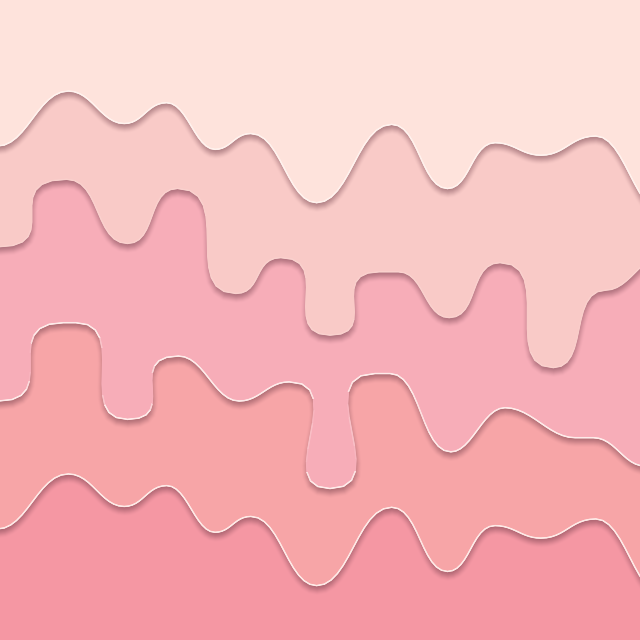
Write a Shadertoy shader that draws this background.

```glsl
// Five pastel layers of dripping icing, each casting a soft shadow on the next.
// Every edge is a chain of Bezier curves joining crests and drips; its signed
// distance gives the fill, the pale rim and the shadow.

const float GRID = 768.0;               // design units across the canvas
const int KNOTS = 15;                   // crests and drips per edge
const int STEPS = 12;                   // straight pieces per curve
const float CULL = 30.0;                // reach of a curve's influence
const vec2 SHADOW_OFFSET = vec2(0.5, 5.0);
const float SHADOW_BLUR = 6.5;
const float SHADOW_ALPHA = 0.46;
const float RIM_WIDTH = 0.75;
const float WAVE_REPEAT = 459.5;        // drop from the top wave to its repeat

const vec3 CREAM  = vec3(0.996, 0.890, 0.862);
const vec3 BLUSH  = vec3(0.976, 0.792, 0.780);
const vec3 PINK   = vec3(0.969, 0.678, 0.722);
const vec3 SALMON = vec3(0.969, 0.647, 0.655);
const vec3 ROSE   = vec3(0.960, 0.592, 0.640);
const vec3 SHADOW = vec3(0.36, 0.17, 0.22);
const vec3 RIM    = vec3(1.0, 0.965, 0.95);

// Knot: x, y downward, and roundness of the curve leaving it.
// Roundness 1 makes a vertical side; more than 1 makes a necked drip.
const vec3 WAVE[KNOTS] = vec3[KNOTS](
    vec3(-3, 176, .42), vec3(82, 110, .42), vec3(149, 149, .45),
    vec3(200, 124, .42), vec3(258, 180, .45), vec3(301, 161, .45),
    vec3(380, 244, .45), vec3(470, 150, .48), vec3(537, 227, .48),
    vec3(594, 172, .42), vec3(649, 187, .45), vec3(715, 164, .42),
    vec3(795, 255, .45), vec3(850, 170, .45), vec3(900, 200, .45));
const vec3 DRIPS[KNOTS] = vec3[KNOTS](
    vec3(-2, 297, 1.02), vec3(80, 216, .55), vec3(153, 293, .6),
    vec3(213, 227, .98), vec3(283, 353, .6), vec3(337, 310, 1.08),
    vec3(396, 403, 1.08), vec3(455, 327, .4), vec3(478, 327, .5),
    vec3(539, 382, .6), vec3(600, 316, 1.02), vec3(664, 442, .7),
    vec3(727, 349, .4), vec3(800, 305, .5), vec3(860, 340, .5));
const vec3 LONG_DRIPS[KNOTS] = vec3[KNOTS](
    vec3(-2, 482, 1.02), vec3(76, 388, .4), vec3(91, 388, 1.06),
    vec3(153, 504, 1.08), vec3(214, 428, .42), vec3(287, 482, .42),
    vec3(347, 459, 1.5), vec3(396, 587, 1.5), vec3(450, 449, .4),
    vec3(468, 449, .5), vec3(541, 543, .4), vec3(606, 490, .38),
    vec3(690, 526, .4), vec3(712, 526, .42), vec3(774, 560, .45));

// Point on the curve between two knots, level at both ends.
vec2 curvePoint(vec3 a, vec3 b, float t) {
    float s = 1.0 - t;
    float reach = a.z * (b.x - a.x);
    float x = s * s * s * a.x + 3.0 * s * s * t * (a.x + reach)
            + 3.0 * s * t * t * (b.x - reach) + t * t * t * b.x;
    return vec2(x, mix(a.y, b.y, t * t * (3.0 - 2.0 * t)));
}

// x: signed distance, positive below the edge; y: levelness of the edge.
vec2 edgeDistance(vec2 p, vec3 knots[KNOTS]) {
    float nearest = 1e6, level = 1.0, side = -1.0;
    for (int i = 0; i < KNOTS - 1; i++) {
        vec3 a = knots[i], b = knots[i + 1];
        if (p.x < a.x - CULL || p.x > b.x + CULL) continue;
        vec2 start = a.xy;
        for (int j = 1; j <= STEPS; j++) {
            vec2 end = curvePoint(a, b, float(j) / float(STEPS));
            vec2 along = end - start, rel = p - start;
            float h = clamp(dot(rel, along) / dot(along, along), 0.0, 1.0);
            vec2 gap = rel - along * h;
            float d2 = dot(gap, gap);
            if (d2 < nearest) {
                nearest = d2;
                level = abs(along.x) / length(along);
            }
            // Each crossing above the point flips its side
            if ((start.x > p.x) != (end.x > p.x)
                && rel.y > along.y * rel.x / along.x) side = -side;
            start = end;
        }
    }
    return vec2(side * sqrt(nearest), level);
}

// Lays one coat of icing, with its shadow and rim, over the colour below.
vec3 pour(vec3 below, vec3 icing, vec2 p, vec3 knots[KNOTS], float rimAlpha) {
    float pixel = GRID / iResolution.y;
    vec2 edge = edgeDistance(p, knots);
    float shadowDistance = edgeDistance(p - SHADOW_OFFSET, knots).x;
    float shade = 1.0 - smoothstep(-SHADOW_BLUR, SHADOW_BLUR, shadowDistance);
    vec3 color = mix(below, SHADOW, shade * SHADOW_ALPHA);

    float cover = 1.0 - smoothstep(-0.5 * pixel, 0.5 * pixel, edge.x);
    color = mix(color, icing, cover);

    float rim = 1.0 - smoothstep(0.0, pixel, abs(edge.x + RIM_WIDTH) - 0.5 * RIM_WIDTH);
    return mix(color, RIM, rim * rimAlpha * smoothstep(0.0, 0.5, edge.y));
}

void mainImage(out vec4 fragColor, in vec2 fragCoord) {
    vec2 uv = fragCoord / iResolution.xy;
    vec2 p = vec2(uv.x, 1.0 - uv.y) * GRID;

    // Lowest layer first
    vec3 color = ROSE;
    color = pour(color, SALMON, p - vec2(0.0, WAVE_REPEAT), WAVE, 0.85);
    color = pour(color, PINK, p, LONG_DRIPS, 0.85);
    color = pour(color, BLUSH, p, DRIPS, 0.15);
    color = pour(color, CREAM, p, WAVE, 0.8);
    fragColor = vec4(color, 1.0);
}
```
